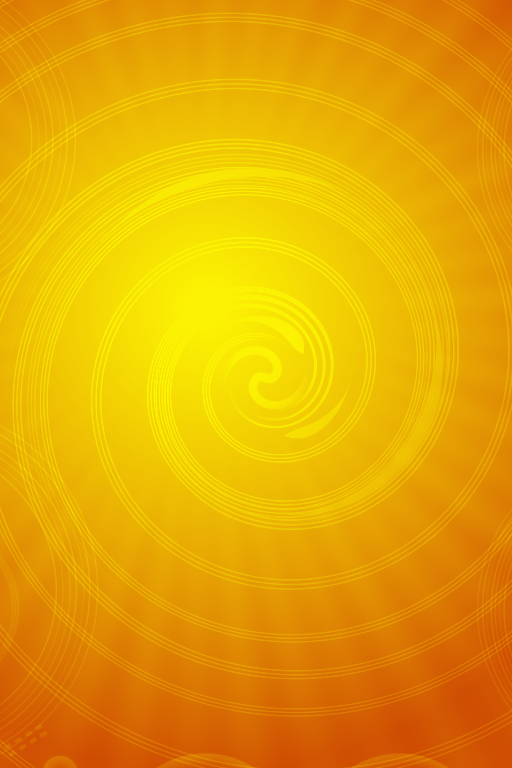
Give the GLSL for this background, as a Shadertoy shader.

```glsl
// A golden two-armed spiral of fine strands over a radial sun glow with soft rays.
// Every layer adds to one "heat" value, which a linear ramp turns from orange to
// yellow; arms use polar distances, and the corners hold bundles of thin rings.

const float HALF_PI = 1.5707963;
const float CORE_RADIUS = 0.0145;   // radius where the arms begin
const float ARM_GROWTH = 0.00263;   // radius gained per squared quarter turn

float line(float d, float halfWidth, float feather) {
    return 1.0 - smoothstep(halfWidth, halfWidth + feather, abs(d));
}

// Three parallel hairlines around d = 0
float strands(float d, float spread, float px) {
    float ink = 0.0;
    for (int i = -1; i <= 1; i++) {
        ink = max(ink, line(d - spread * float(i), 0.0003, px));
    }
    return ink;
}

// Clockwise polar position: x = radius, y = quarter turns from straight up
vec2 clockPolar(vec2 p) {
    return vec2(length(p), atan(p.x, p.y) / HALF_PI);
}

// Alternating arms: one narrow, one fanning out with the radius
float spiralArms(vec2 polar, float px) {
    float s = sqrt(max(polar.x - CORE_RADIUS, 0.0) / ARM_GROWTH);
    float turn = (s + polar.y) * 0.5 + 0.6;
    float pitch = 4.0 * ARM_GROWTH * max(s, 0.8);
    float d = (fract(turn) - 0.5) * pitch;
    float maturity = smoothstep(4.5, 8.0, s);
    float ink = 0.0;
    if (mod(floor(turn), 2.0) < 0.5) {
        ink = strands(d, mix(0.004, 0.006, maturity), px);
    } else {
        float fan = 0.011 + min(0.0095 * max(s - 7.8, 0.0), 0.040);
        float between = 0.7 * smoothstep(7.5, 9.0, s) * (1.0 - smoothstep(10.3, 11.3, s));
        d -= 0.004 * smoothstep(11.0, 12.0, s);
        for (int j = -2; j <= 2; j++) {
            float weight = (j == -1 || j == 1) ? between : 1.0;
            float bundle = strands(d - 0.5 * fan * float(j), mix(0.0008, 0.005, maturity), px);
            ink = max(ink, weight * bundle);
        }
    }
    return ink * smoothstep(0.045, 0.065, polar.x);
}

// Broad S-shaped stroke through the centre
float coreCurl(vec2 polar) {
    float bend = 45.0 * polar.x;
    float angle = (polar.y + bend - 1.5) * HALF_PI;
    float slope = bend * HALF_PI;
    float d = polar.x * sin(angle) / sqrt(1.0 + slope * slope);
    return line(d, 0.004, 0.0025) * (1.0 - smoothstep(0.035, 0.06, polar.x));
}

// Tapered stroke between two polar points; peak sets where it is thickest
float brush(vec2 polar, vec2 start, vec2 end, float width, float peak) {
    float t = (polar.y - start.y) / (end.y - start.y);
    float inside = step(0.0, t) * step(t, 1.0);
    t = clamp(t, 0.0, 1.0);
    float taper = smoothstep(0.0, peak, t) * sqrt(1.0 - smoothstep(peak, 1.0, t));
    float d = abs(polar.x - mix(start.x, end.x, t));
    return inside * (1.0 - smoothstep(0.65, 1.0, d / (width * taper + 0.0001)));
}

// Thin concentric rings, unevenly spaced between two radii
float ringBundle(vec2 p, vec2 center, float inner, float outer, float px) {
    float r = length(p - center);
    float ink = 0.0;
    for (int i = 0; i < 7; i++) {
        float k = float(i) / 6.0;
        float radius = mix(inner, outer, k + 0.1 * sin(k * 19.0));
        float weight = 0.7 + 0.3 * cos(k * 14.0);
        ink = max(ink, weight * line(r - radius, 0.0003, px));
    }
    return ink;
}

// Disc lit along its rim and fading inward
float rimDisc(vec2 p, vec2 center, float radius, float px) {
    float d = length(p - center) - radius;
    return (1.0 - smoothstep(-px, px, d)) * smoothstep(-0.02, 0.0, d);
}

// Slanted patch of small dashes
float dashes(vec2 p, vec2 center) {
    vec2 q = mat2(0.85, -0.53, 0.53, 0.85) * (p - center);
    vec2 cell = abs(fract(q / vec2(0.016, 0.011)) - 0.5);
    float dash = (1.0 - smoothstep(0.2, 0.4, cell.x)) * (1.0 - smoothstep(0.1, 0.35, cell.y));
    return dash * (1.0 - smoothstep(0.009, 0.014, abs(q.y))) * (1.0 - smoothstep(0.025, 0.04, abs(q.x)));
}

// Glow falling off from the sun, broken by layered sine rays
float sunHeat(vec2 p) {
    float d = length(p);
    float a = atan(p.y, p.x);
    float rays = sin(a * 46.0) + 0.5 * sin(a * 29.0 + 1.0) + 0.3 * sin(a * 13.0 + 2.0);
    float heat = 0.97 - 0.82 * d - 0.42 * d * d;
    return max(heat, 0.32) + 0.015 * rays * smoothstep(0.12, 0.5, d);
}

void mainImage(out vec4 fragColor, in vec2 fragCoord) {
    float px = 1.0 / iResolution.y;
    vec2 p = (fragCoord - 0.5 * iResolution.xy) * px;
    vec2 polar = clockPolar(p - vec2(0.012, 0.008));

    // Spiral and its brushed highlights
    float ink = max(spiralArms(polar, px), 0.8 * coreCurl(polar));
    float strokes = brush(polar, vec2(0.278, -0.6), vec2(0.263, 0.25), 0.008, 0.5);
    strokes = max(strokes, brush(polar, vec2(0.239, 0.7), vec2(0.180, 1.9), 0.011, 0.4));
    strokes = max(strokes, brush(polar, vec2(0.112, 1.0), vec2(0.079, 1.8), 0.009, 0.75));
    strokes = max(strokes, brush(polar, vec2(0.088, -0.5), vec2(0.058, 0.65), 0.011, 0.8));
    ink = max(ink, 0.85 * strokes);

    // Corner rings
    float rings = ringBundle(p, vec2(-0.457, 0.318), 0.165, 0.221, px);
    rings = max(rings, ringBundle(p, vec2(-0.450, -0.268), 0.190, 0.243, px));
    rings = max(rings, 0.6 * ringBundle(p, vec2(-0.419, -0.292), 0.102, 0.110, px));
    rings = max(rings, ringBundle(p, vec2(0.503, 0.305), 0.180, 0.214, px));
    rings = max(rings, ringBundle(p, vec2(0.503, -0.294), 0.180, 0.214, px));

    // Lower edge ornaments
    float trim = rimDisc(p, vec2(-0.066, -0.598), 0.117, px);
    trim = max(trim, rimDisc(p, vec2(0.1875, -0.598), 0.117, px));
    trim = max(trim, rimDisc(p, vec2(-0.255, -0.507), 0.023, px));
    trim = max(trim, 0.7 * dashes(p, vec2(-0.30, -0.464)));

    float heat = sunHeat(p - vec2(-0.065, 0.10));
    heat = min(heat + 0.10 * ink + 0.08 * rings + 0.12 * trim, 0.95);
    fragColor = vec4(0.73 + 0.27 * heat, heat, 0.01, 1.0);
}
```
